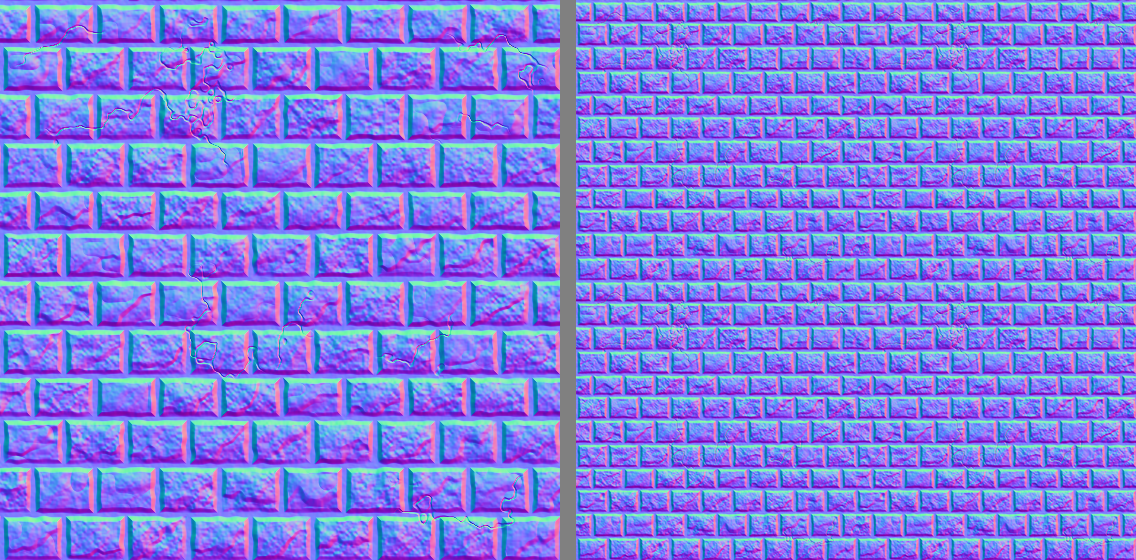
Left: one tile. Right: repeated 2 by 2.
Reproduce this texture map procedurally as a Shadertoy shader.

```glsl
// Tiling normal map of a rough, bevelled stone block wall with creases and cracks.

const float COLUMNS = 9.0;                            // blocks across
const float COURSE_GROUPS = 3.0;                      // groups of four courses down
const vec3 COURSE_SPLITS = vec3(0.227, 0.480, 0.742); // course edges within a group
const vec2 WALL_SHIFT = vec2(0.03, 0.0156);           // in columns, in groups
const float JOINT_HALF = 0.0030;
const float BEVEL_WIDTH = 0.0095;
const float BEVEL_HEIGHT = 0.0100;
const vec2 PILLOW = vec2(0.0035, 0.0090);             // bulge of a face along x and y
const float GRAIN_HEIGHT = 0.0115;
const float GRAIN_GAIN = 0.60;
const float CREASE_DROP = 0.0085;
const float CRACK_DEPTH = 0.0035;
const float SLOPE_STEP = 0.0010;                      // half step for the slope

float hash(vec2 p) {
    return fract(sin(dot(p, vec2(127.1, 311.7))) * 43758.5453);
}

// Value noise that wraps over the unit square with a whole number of cells.
float noise(vec2 uv, vec2 cells) {
    vec2 p = uv * cells;
    vec2 i = floor(p);
    vec2 f = fract(p);
    f = f * f * (3.0 - 2.0 * f);
    vec2 a = mod(i, cells);
    vec2 b = mod(i + 1.0, cells);
    return mix(mix(hash(a), hash(vec2(b.x, a.y)), f.x),
               mix(hash(vec2(a.x, b.y)), hash(b), f.x), f.y);
}

float grain(vec2 uv) {
    float sum = 0.0;
    float amplitude = 1.0;
    float cells = 24.0;
    for (int i = 0; i < 4; i++) {
        sum += amplitude * (noise(uv, vec2(cells)) - 0.5);
        amplitude *= GRAIN_GAIN;
        cells *= 2.0;
    }
    return sum;
}

// Finds the block at uv: offset from its centre, half size and wrapped id.
void findBlock(vec2 uv, out vec2 offset, out vec2 halfSize, out vec2 id) {
    float group = (1.0 - uv.y) * COURSE_GROUPS - WALL_SHIFT.y;
    float t = fract(group);
    float low = 0.0;
    float high = 1.0;
    float course = floor(group) * 4.0;
    for (int i = 0; i < 3; i++) {
        float split = COURSE_SPLITS[i];
        if (t >= split) {
            low = split;
            course += 1.0;
        } else {
            high = min(high, split);
        }
    }
    course = mod(course, COURSE_GROUPS * 4.0);
    float stagger = 0.5 * (1.0 - mod(course, 2.0));
    float column = uv.x * COLUMNS - WALL_SHIFT.x - stagger;
    offset = vec2((fract(column) - 0.5) / COLUMNS, (0.5 * (low + high) - t) / COURSE_GROUPS);
    halfSize = vec2(0.5 / COLUMNS, 0.5 * (high - low) / COURSE_GROUPS);
    id = vec2(mod(floor(column), COLUMNS), course);
}

// Diagonal scarp across a face; the stone drops away below it.
float crease(vec2 offset, vec2 id, float warp) {
    float angle = mix(0.15, 0.85, hash(id + 3.7));
    vec2 up = vec2(-sin(angle), cos(angle));
    float level = dot(offset, up) + mix(-0.008, 0.024, hash(id + 8.1)) + warp * 0.035;
    float drop = smoothstep(-0.012, 0.002, level) - 1.0;
    return drop * CREASE_DROP * mix(0.3, 1.2, hash(id + 5.3));
}

float crack(vec2 uv) {
    float path = noise(uv, vec2(7.0)) + 0.35 * noise(uv, vec2(29.0))
               + 0.12 * noise(uv, vec2(90.0)) - 0.735;
    float presence = smoothstep(0.56, 0.70, noise(uv + 0.37, vec2(8.0)));
    return presence * (1.0 - smoothstep(0.004, 0.022, abs(path)));
}

float wallHeight(vec2 uv) {
    vec2 offset, halfSize, id;
    findBlock(uv, offset, halfSize, id);

    // Chipped, mitred bevel
    vec2 edge = halfSize - abs(offset);
    float chip = (noise(uv, vec2(64.0)) - 0.5) * 0.0035;
    float inside = min(edge.x, edge.y) + chip;
    float bevel = smoothstep(JOINT_HALF, JOINT_HALF + BEVEL_WIDTH, inside);

    // Face: bulge, crease, hollows and grain; some blocks are worn smoother
    vec2 q = offset / halfSize;
    float warp = noise(uv, vec2(30.0)) + 0.4 * noise(uv, vec2(75.0)) - 0.7;
    float worn = step(0.82, hash(id + 1.9));
    float rough = grain(uv) * GRAIN_HEIGHT;
    float face = dot(PILLOW, 1.0 - q * q) + crease(offset, id, warp);
    face += rough * mix(mix(0.8, 1.25, hash(id)), 0.55, worn);
    face += worn * 0.011 * abs(noise(uv, vec2(36.0)) - 0.5);

    float height = bevel * (BEVEL_HEIGHT + face) + (1.0 - bevel) * rough * 0.18;
    return height - crack(uv) * CRACK_DEPTH;
}

void mainImage(out vec4 fragColor, in vec2 fragCoord) {
    vec2 uv = fragCoord / iResolution.xy;
    vec2 e = vec2(SLOPE_STEP, 0.0);
    vec2 slope = vec2(wallHeight(uv + e.xy) - wallHeight(uv - e.xy),
                      wallHeight(uv + e.yx) - wallHeight(uv - e.yx)) / (2.0 * SLOPE_STEP);
    vec3 normal = normalize(vec3(-slope, 1.0));
    fragColor = vec4(0.5 + 0.5 * normal, 1.0);
}
```
